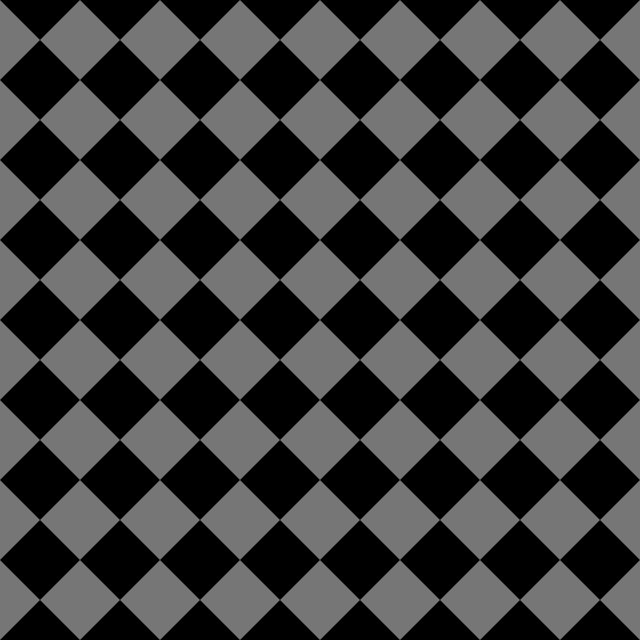
Reproduce this pattern procedurally as a Shadertoy shader.

```glsl
#define REPEATS 8.0
#define DARK vec3(0.0)
#define LIGHT vec3(0.463)
#define EDGE_PIXELS 1.3

// Signed distance to a diamond that touches all four sides of a unit cell
float diamondDistance(vec2 p) {
    return (abs(p.x) + abs(p.y) - 0.5) * inversesqrt(2.0);
}

void mainImage(out vec4 fragColor, in vec2 fragCoord) {
    vec2 grid = fragCoord / iResolution.xy * REPEATS;

    // Cells centred on the left edge, half a cell above the bottom
    vec2 cell = fract(grid + vec2(0.5, 0.0)) - 0.5;

    // Edge blend about one pixel wide
    float halfEdge = 0.5 * EDGE_PIXELS * REPEATS / iResolution.y;
    float coverage = 1.0 - smoothstep(-halfEdge, halfEdge, diamondDistance(cell));

    fragColor = vec4(mix(DARK, LIGHT, coverage), 1.0);
}
```
